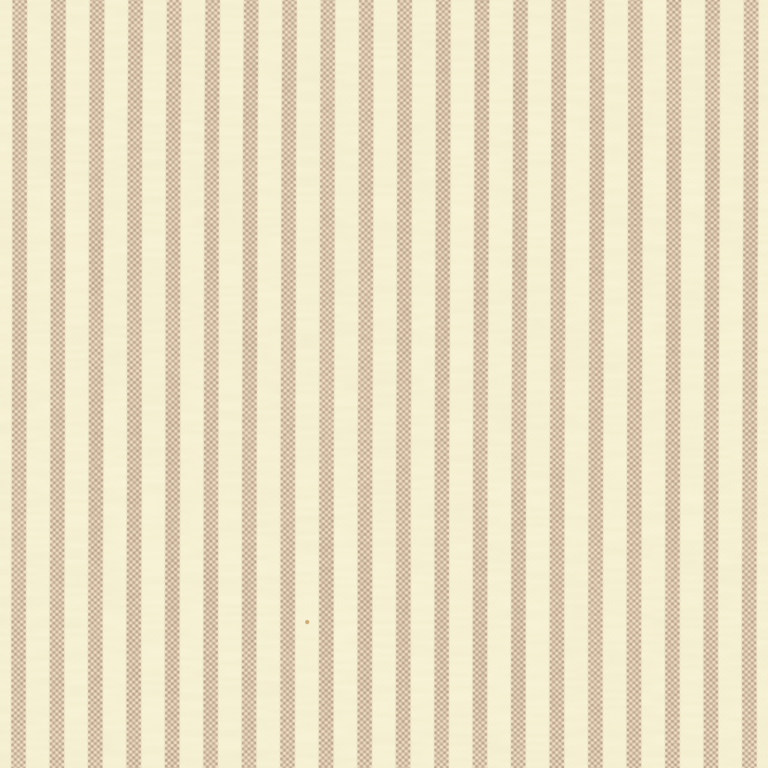
Reproduce this pattern procedurally as a Shadertoy shader.

```glsl
float hash(vec2 p) {
    return fract(sin(dot(p, vec2(127.1, 311.7))) * 43758.5453);
}

float noise(vec2 p) {
    vec2 i = floor(p), f = fract(p);
    f = f * f * (3.0 - 2.0 * f);
    return mix(mix(hash(i), hash(i + vec2(1, 0)), f.x),
               mix(hash(i + vec2(0, 1)), hash(i + vec2(1, 1)), f.x), f.y);
}

void mainImage(out vec4 fragColor, in vec2 fragCoord) {
    vec2 uv = fragCoord / iResolution.xy;
    float pixel = 1.0 / min(iResolution.x, iResolution.y);

    // Slight lean and wander of the warp
    float x = uv.x - 0.0235 - 0.0025 * uv.y;
    x += 0.0010 * (noise(vec2(uv.x * 6.0, uv.y * 5.0)) - 0.5);

    // Stripe repeat
    float pitch = 0.0501;
    float stripe = floor(x / pitch + 0.5);
    float across = x - stripe * pitch;

    // Checkered threads, five columns to a stripe
    float column = across * 250.0;
    float row = uv.y * 262.0 + hash(vec2(stripe, 3.0)) * 2.0
              + 0.5 * noise(vec2(stripe * 7.0, uv.y * 12.0));
    float detail = 1.0 - smoothstep(0.0035, 0.008, pixel);
    float checker = cos(3.14159 * column) * cos(3.14159 * row) * detail;
    float edge = 0.0010 + 0.5 * pixel;
    float halfWidth = 0.0095 + 0.0007 * checker;
    float band = 1.0 - smoothstep(halfWidth - edge, halfWidth + edge, abs(across));

    // Cream ground with faint weave and crosswise slubs
    float weave = cos(uv.x * 1570.0) * cos(uv.y * 823.0) * detail;
    float slub = noise(vec2(uv.x * 30.0, uv.y * 190.0)) - 0.5;
    float cloud = noise(uv * 9.0) - 0.5;
    vec3 color = vec3(0.962, 0.942, 0.825);
    color += vec3(0.6, 0.7, 1.0) * (0.009 * weave + 0.020 * slub * detail + 0.008 * cloud);

    // Tan yarn, uneven from knot to knot
    float knot = hash(floor(vec2(column, row) + 0.5) + stripe * 17.0) - 0.5;
    float tone = clamp(0.5 + 0.5 * checker + 0.16 * knot * detail + 0.10 * cloud, 0.0, 1.0);
    vec3 yarn = mix(vec3(0.94, 0.87, 0.77), vec3(0.73, 0.645, 0.55), tone);
    color = mix(color, yarn, band);

    // Stray brown fleck
    float fleck = length(uv - vec2(0.400, 0.190));
    color = mix(color, vec3(0.80, 0.66, 0.45), 1.0 - smoothstep(0.0015, 0.0025 + pixel, fleck));

    fragColor = vec4(color, 1.0);
}
```
